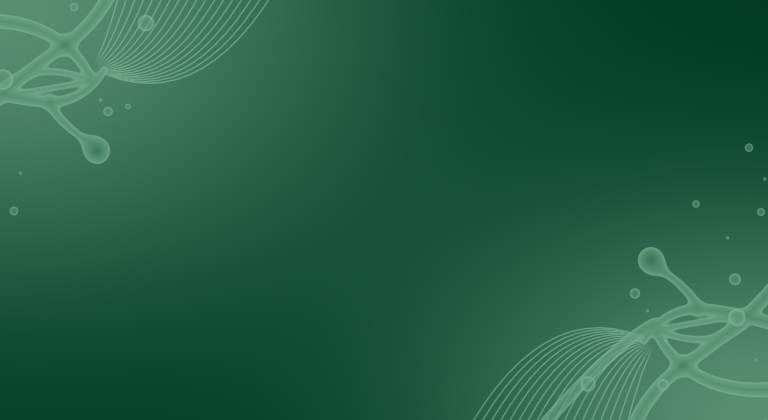
A WebGL 2 fragment shader for this background:

```glsl
#version 300 es
precision highp float;
// Deep green gradient with glassy liquid strands, fine line fans and bubbles in two opposite corners.
uniform vec2 u_resolution;
out vec4 fragColor;

const vec2 CANVAS = vec2(7.68, 4.18);
const vec3 GLASS = vec3(0.36, 0.59, 0.47);
const vec3 RIM = vec3(0.56, 0.76, 0.65);

float hash(vec2 p) {
    return fract(sin(dot(p, vec2(127.1, 311.7))) * 43758.5);
}

// Distance to a tapered tube along a quadratic curve.
float tube(vec2 p, vec2 a, vec2 b, vec2 c, float r0, float r1) {
    float d = 1e3;
    vec2 start = a;
    for (int i = 1; i <= 14; i++) {
        float t = float(i) / 14.0;
        vec2 end = mix(mix(a, b, t), mix(b, c, t), t);
        vec2 e = end - start;
        float h = clamp(dot(p - start, e) / dot(e, e), 0.0, 1.0);
        d = min(d, length(p - start - e * h) - mix(r0, r1, t + (h - 1.0) / 14.0));
        start = end;
    }
    return d;
}

float smoothMin(float a, float b, float k) {
    float h = max(k - abs(a - b), 0.0) / k;
    return min(a, b) - h * h * k * 0.25;
}

// Joined strands with one hanging drop.
float strands(vec2 q, bool withTail) {
    vec2 knot = vec2(0.65, 0.45), fork = vec2(0.5, 1.02);
    float d = tube(q, vec2(-0.3, 0.22), vec2(0.28, 0.16), knot, 0.075, 0.06);
    d = smoothMin(d, tube(q, knot, vec2(0.78, 0.55), vec2(0.92, 0.78), 0.06, 0.045), 0.08);
    d = smoothMin(d, tube(q, vec2(-0.25, 1.22), vec2(0.1, 0.82), knot, 0.07, 0.06), 0.08);
    d = smoothMin(d, tube(q, knot, vec2(0.98, 0.22), vec2(1.14, -0.15), 0.065, 0.07), 0.08);
    d = smoothMin(d, tube(q, vec2(-0.3, 0.85), vec2(0.1, 0.98), fork, 0.07, 0.055), 0.06);
    d = smoothMin(d, tube(q, fork, vec2(0.85, 1.0), vec2(1.04, 0.7), 0.055, 0.035), 0.06);
    d = smoothMin(d, tube(q, vec2(0.05, 0.85), vec2(0.4, 0.6), vec2(0.9, 0.8), 0.04, 0.03), 0.05);
    d = smoothMin(d, tube(q, vec2(0.1, 0.94), vec2(0.55, 0.88), vec2(0.92, 0.8), 0.03, 0.03), 0.05);
    if (withTail)
        d = smoothMin(d, tube(q, vec2(0.95, 0.87), vec2(1.35, 0.65), vec2(2.05, -0.15), 0.05, 0.06), 0.06);
    float drop = tube(q, fork, vec2(0.58, 1.22), vec2(0.9, 1.42), 0.05, 0.035);
    drop = smoothMin(drop, length(q - vec2(0.97, 1.5)) - 0.13, 0.14);
    return smoothMin(d, drop, 0.06);
}

// Family of thin curves spreading from one end.
float fan(vec2 q, float px) {
    float light = 0.0;
    for (int i = 0; i < 18; i++) {
        float t = float(i) / 17.0;
        float d = tube(q, vec2(0.92, 0.68), mix(vec2(1.06, 0.45), vec2(1.95, 1.2), t),
                       vec2(mix(1.2, 2.75, t), -0.1), 0.0, 0.0);
        light = max(light, smoothstep(0.004 + px, 0.0, d));
    }
    return light * smoothstep(0.0, 0.25, length(q - vec2(0.92, 0.68)));
}

vec3 bubble(vec3 col, float d, float radius, float px) {
    float body = smoothstep(px, -px, d);
    float ring = body * exp(min(d, 0.0) / (0.2 * radius + 0.004));
    col = mix(col, GLASS, 0.4 * body);
    return mix(col, RIM, 0.7 * ring);
}

vec3 corner(vec3 col, vec2 q, bool withTail, float px) {
    if (q.x > 3.0 || q.y > 2.6) return col;
    // Sparse specks
    vec2 cell = floor(q / 0.3);
    vec2 center = (cell + 0.25 + 0.5 * vec2(hash(cell), hash(cell + 7.0))) * 0.3;
    if (hash(cell + 3.0) > 0.8 && center.x < 1.9 && center.x + center.y < 2.3)
        col = bubble(col, length(q - center) - 0.014, 0.014, px);
    if (q.y > 1.8) return col;
    if (q.x > 0.85 && q.y < 0.9) col = mix(col, RIM, 0.55 * fan(q, px));
    // Translucent body, darker core of the drop, bright edge
    float d = strands(q, withTail);
    float body = smoothstep(px, -px, d);
    float depth = max(-d, 0.0);
    col = mix(col, GLASS, 0.65 * body);
    col = mix(col, vec3(0.19, 0.45, 0.33), 0.65 * smoothstep(0.045, 0.12, depth));
    return mix(col, RIM, 0.6 * body * exp(-depth * 42.0));
}

void main() {
    vec2 p = gl_FragCoord.xy / u_resolution * CANVAS;
    p.y = CANVAS.y - p.y;
    float px = CANVAS.x / u_resolution.x;

    // Two broad corner glows over dark green
    vec2 g0 = p / vec2(3.8, 2.85);
    vec2 g1 = (CANVAS - p) / vec2(3.3, 2.25);
    float glow = 1.22 * (exp(-dot(g0, g0)) + exp(-dot(g1, g1))) - 0.23;
    vec3 col = max(vec3(0.04, 0.28, 0.19) + glow * vec3(0.31, 0.28, 0.26), 0.0);

    // The same cluster, turned half way round for the second corner
    col = corner(col, p, false, px);
    col = corner(col, vec2(7.48, 4.09) - p, true, px);

    // Larger bubbles: center and radius
    vec3 bubbles[14] = vec3[14](
        vec3(0.74, 0.07, 0.04), vec3(1.46, 0.23, 0.08), vec3(1.08, 1.11, 0.045), vec3(1.28, 1.06, 0.025),
        vec3(0.14, 2.1, 0.042), vec3(0.03, 0.79, 0.1), vec3(7.49, 1.47, 0.04), vec3(6.96, 2.03, 0.035),
        vec3(7.61, 2.11, 0.038), vec3(7.35, 2.78, 0.057), vec3(6.35, 2.92, 0.05), vec3(5.88, 3.82, 0.075),
        vec3(6.63, 3.83, 0.055), vec3(7.37, 3.16, 0.085));
    for (int i = 0; i < 14; i++)
        col = bubble(col, length(p - bubbles[i].xy) - bubbles[i].z, bubbles[i].z, px);

    fragColor = vec4(col, 1.0);
}
```
